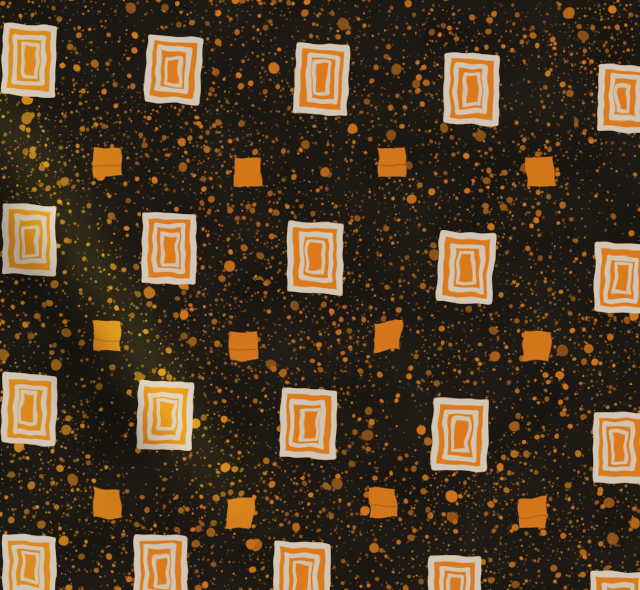
Write a Shadertoy shader that draws this pattern.

```glsl
// Printed cloth: rows of hand-drawn nested rectangles alternating with small
// solid blocks, on dark ground with layered orange paint splatter.
// Box distances are warped by gradient noise; a diagonal fold lights the cloth.
#define SPAN 7.06                          // canvas height in design units
#define GROUND vec3(0.110, 0.098, 0.078)
#define ORANGE vec3(0.860, 0.480, 0.110)
#define SUNLIT vec3(0.860, 0.610, 0.110)
#define CHALK vec3(0.820, 0.785, 0.735)
#define FRAME_HALF vec2(0.320, 0.410)
#define BLOCK_HALF vec2(0.165, 0.175)
#define WOBBLE 0.022                       // unevenness of drawn edges
#define DENSITY 0.62                       // share of splatter cells filled
#define SOFTNESS 1.4                       // edge blur in pixels

float hash(vec2 p) {
    vec3 q = fract(p.xyx * 0.1031);
    q += dot(q, q.yzx + 33.33);
    return fract((q.x + q.y) * q.z);
}

vec2 hash2(vec2 p) { return vec2(hash(p + 7.3), hash(p + 51.7)); }

float corner(vec2 cell, vec2 offset) {
    float angle = 6.2832 * hash(cell + 100.0);
    return dot(vec2(cos(angle), sin(angle)), offset);
}

float gradientNoise(vec2 p) {
    vec2 i = floor(p), f = p - i, e = vec2(1.0, 0.0);
    vec2 u = f * f * f * (f * (f * 6.0 - 15.0) + 10.0);
    return mix(mix(corner(i, f), corner(i + e, f - e), u.x),
               mix(corner(i + e.yx, f - e.yx), corner(i + 1.0, f - 1.0), u.x), u.y);
}

float box(vec2 q, vec2 halfSize) {
    vec2 d = abs(q) - halfSize;
    return length(max(d, 0.0)) + min(max(d.x, d.y), 0.0);
}

float cover(float d, float blur) { return clamp(0.5 - d / blur, 0.0, 1.0); }

// Cloth drapes, so columns bend and rows tighten downwards
vec2 frameCenter(float c, float r) {
    float sag = sin(0.785 * c);
    return vec2(0.35 + 1.61 * c + 0.04 * c * c - 0.08 * (r - 1.5) * sin(0.7 * c),
                0.72 + 2.21 * r - 0.06 * r * r + 0.115 * c - 0.015 * r * r * sag);
}

vec2 blockCenter(float c, float r) {
    return vec2(1.28 + 1.60 * c + 0.038 * c * c - 0.05 * (r - 1.0) * min(c, 1.0),
                1.94 + 2.12 * r - 0.04 * r * r + 0.12 * mod(c, 2.0));
}

// One layer of round drops, one jittered drop per cell
float splatter(vec2 p, float cellSize, float maxRadius, float fill, float blur) {
    vec2 base = floor(p / cellSize);
    float paint = 0.0;
    for (int j = -1; j <= 1; j++)
    for (int i = -1; i <= 1; i++) {
        vec2 cell = base + vec2(i, j);
        vec2 id = cell + 613.0 * cellSize + 20.0;
        float size = hash(id + 3.1);
        float radius = maxRadius * mix(0.3, 1.0, size * size * size);
        float d = length(p - (cell + hash2(id)) * cellSize) - radius;
        float strength = mix(0.55, 1.0, hash(id + 17.9)) * step(hash(id + 29.3), fill);
        paint = max(paint, strength * cover(d, blur));
    }
    return paint;
}

void mainImage(out vec4 fragColor, in vec2 fragCoord) {
    float pixel = SPAN / iResolution.y;
    float blur = SOFTNESS * pixel;
    vec2 p = vec2(fragCoord.x, iResolution.y - fragCoord.y) * pixel;
    vec2 warp = vec2(gradientNoise(p * 5.0), gradientNoise(p * 5.0 + 40.0)) * WOBBLE * 2.0;

    // Diagonal sunlit streak with a shadowed fold on its left
    float across = p.x - 0.59 * (p.y - 1.3);
    float reach = smoothstep(0.6, 1.6, p.y) * (1.0 - smoothstep(5.0, 6.8, p.y));
    float sun = exp(-pow(across / 0.40, 2.0)) * reach;
    float fold = exp(-pow((across + 0.85) / 0.40, 2.0)) * reach;
    vec3 dye = mix(ORANGE, SUNLIT, clamp(sun + 0.5 * (1.0 - smoothstep(0.3, 2.2, p.x)), 0.0, 0.9));

    // Ground and splatter, clustered by slow noise
    vec3 color = GROUND * (1.0 + 0.25 * gradientNoise(p * 1.3)) + vec3(0.06, 0.05, 0.01) * sun;
    float fill = DENSITY + 0.55 * gradientNoise(p * 0.9 + 9.0) - 0.2 * fold;
    vec2 wet = p + 0.5 * warp;
    float paint = splatter(wet, 0.25, 0.072, fill * 0.8, blur);
    paint = max(paint, splatter(wet, 0.13, 0.041, fill, blur));
    paint = max(paint, 0.75 * splatter(wet, 0.075, 0.020, fill, blur));
    color = mix(color, dye, paint * 0.95);

    // Small solid blocks, some with a faint seam
    for (int r = 0; r < 3; r++)
    for (int c = 0; c < 4; c++) {
        vec2 id = vec2(c, r) + 70.0;
        vec2 q = p - blockCenter(float(c), float(r)) + warp;
        q += (hash2(id) - 0.5) * 0.16 * q.yx;
        float seam = cover(abs(q.y - 0.04) - 0.006, blur) * step(0.6, hash(id));
        color = mix(color, dye * (0.96 - 0.2 * seam), cover(box(q, BLOCK_HALF), blur));
    }

    // Nested frames: orange panel with three uneven chalk outlines
    for (int r = 0; r < 4; r++)
    for (int c = 0; c < 5; c++) {
        vec2 q = p - frameCenter(float(c), float(r));
        if (max(abs(q.x), abs(q.y)) > 0.6) continue;
        vec2 id = vec2(c, r) + 30.0;
        vec2 size = FRAME_HALF * (0.97 + 0.08 * hash2(id));
        q += vec2(0.03, -0.05) * q.yx + (hash2(id + 5.0) - 0.5) * 0.06 * q.yx;
        color = mix(color, dye, cover(box(q + 0.6 * warp, size - 0.02) - 0.02, blur));
        for (int k = 0; k < 3; k++) {
            float ring = float(k);
            vec2 shift = (hash2(id + 11.0 * ring) - 0.5) * 0.035 * min(ring, 1.0);
            float inset = 0.035 + 0.12 * ring - 0.0175 * ring * (ring - 1.0);
            float d = box(q + shift + warp * (0.6 + 0.3 * ring), size - inset);
            float stroke = abs(d) - (0.036 - 0.007 * ring);
            color = mix(color, CHALK, cover(stroke, blur) * (0.98 - 0.04 * ring));
        }
    }

    color *= 1.0 + 0.08 * sun - 0.18 * fold;
    fragColor = vec4(color, 1.0);
}
```
